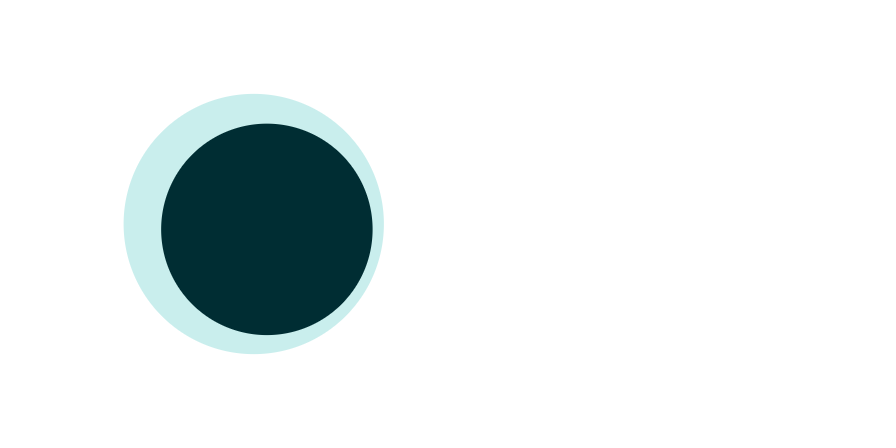
Reproduce this background procedurally as a WebGL 1 fragment shader.

```glsl
precision highp float;
// Draws a dark teal disc set off-centre on a pale aqua disc, over white.

uniform vec2 u_resolution;

// Smooth coverage of a disc, with an edge about one pixel wide.
float disc(vec2 point, vec2 center, float radius) {
  float signedDistance = length(point - center) - radius;
  return clamp(0.5 - signedDistance * u_resolution.y, 0.0, 1.0);
}

void main() {
  // Canvas units: height is 1, origin at the lower left.
  vec2 point = gl_FragCoord.xy / u_resolution.y;
  float aspect = u_resolution.x / u_resolution.y;

  vec3 color = vec3(1.0);

  // Pale disc behind
  vec2 paleCenter = vec2(0.2832 * aspect, 0.5);
  color = mix(color, vec3(0.788, 0.933, 0.929), disc(point, paleCenter, 0.2905));

  // Dark disc in front, shifted right and slightly down
  vec2 darkCenter = paleCenter + vec2(0.0293, -0.012);
  color = mix(color, vec3(0.0, 0.176, 0.2), disc(point, darkCenter, 0.236));

  gl_FragColor = vec4(color, 1.0);
}
```
